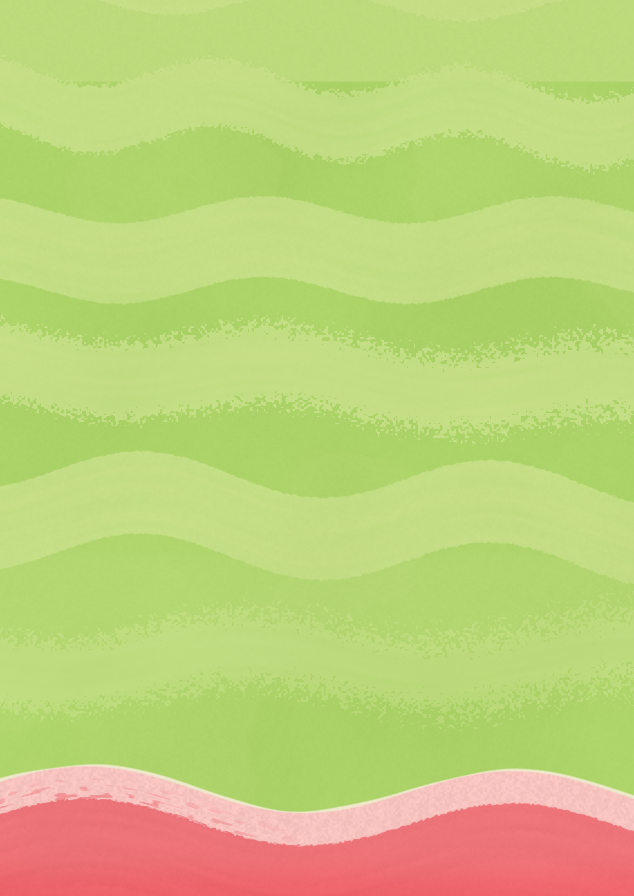
A Shadertoy shader for this background:

```glsl
// Watermelon-like paper: pale brushed waves on green above a pink rind and red flesh.
#define GROUND vec3(0.675, 0.828, 0.408)
#define WASH vec3(0.742, 0.855, 0.485)
#define BRUSH vec3(0.775, 0.873, 0.530)
#define PINK vec3(0.970, 0.765, 0.750)
#define FLESH vec3(0.930, 0.455, 0.475)
#define DEEP_FLESH vec3(0.935, 0.375, 0.400)
#define CREAM vec3(0.930, 0.910, 0.790)
#define GRAIN_CELLS 400.0
#define WASH_END 0.091
#define BAND_COUNT 6

const float TAU = 6.28318;

// Wave shape: level, slope, amplitude, crest position
const vec4 CURVE[BAND_COUNT] = vec4[](
    vec4(-0.104, 0.016, 0.016, 0.493),
    vec4(0.0755, 0.021, 0.017, 0.341),
    vec4(0.234, 0.000, 0.015, 0.415),
    vec4(0.365, 0.028, 0.013, 0.434),
    vec4(0.523, 0.018, 0.0234, 0.227),
    vec4(0.700, 0.000, 0.0156, 0.387));

// Brush style: period, thickness, edge roughness, opacity
const vec4 STYLE[BAND_COUNT] = vec4[](
    vec4(0.461, 0.100, 0.002, 0.95),
    vec4(0.391, 0.0755, 0.007, 0.90),
    vec4(0.456, 0.090, 0.001, 0.90),
    vec4(0.526, 0.085, 0.018, 0.95),
    vec4(0.550, 0.092, 0.001, 0.92),
    vec4(0.609, 0.078, 0.026, 0.65));

float hash(vec2 p) {
    return fract(sin(dot(p, vec2(12.9898, 78.233))) * 43758.5453);
}

float noise(vec2 p) {
    vec2 cell = floor(p), f = fract(p);
    f = f * f * (3.0 - 2.0 * f);
    return mix(mix(hash(cell), hash(cell + vec2(1, 0)), f.x),
               mix(hash(cell + vec2(0, 1)), hash(cell + vec2(1, 1)), f.x), f.y);
}

float fbm(vec2 p) {
    float sum = 0.0, weight = 0.5;
    for (int i = 0; i < 4; i++) {
        sum += weight * noise(p);
        p = p * 2.03 + 17.3;
        weight *= 0.5;
    }
    return sum;
}

float wave(float x, vec4 curve, float period) {
    return curve.x + curve.y * x - curve.z * cos(TAU * (x - curve.w) / period);
}

void mainImage(out vec4 fragColor, in vec2 fragCoord) {
    vec2 p = fragCoord / iResolution.xy;
    p.y = 1.0 - p.y; // depth below the top edge
    vec2 paper = vec2(p.x * iResolution.x / iResolution.y, p.y);
    float soft = 1.0 / iResolution.y;
    float grain = noise(paper * GRAIN_CELLS) - 0.5;
    float stain = fbm(paper * 6.0 + 3.0);

    // Watercolour ground with soft stains and drying edges
    vec3 color = GROUND + 0.05 * (stain - 0.47);
    float patchy = smoothstep(0.50, 0.54, fbm(paper * 5.0 + 21.0));
    color = mix(color, WASH, 0.16 * patchy);
    float paleRow = smoothstep(0.58, 0.64, p.y) * (1.0 - smoothstep(0.70, 0.80, p.y));
    color = mix(color, WASH, 0.45 * paleRow);
    color = mix(color, WASH, 1.0 - smoothstep(WASH_END - soft, WASH_END + soft, p.y));

    // Brushed waves, dry and speckled along their edges
    for (int i = 0; i < BAND_COUNT; i++) {
        vec4 style = STYLE[i];
        float depth = p.y - wave(p.x, CURVE[i], style.x);
        float inside = min(depth, style.y - depth);
        float rough = style.z * mix(0.6, 1.3, p.x);
        float cover = smoothstep(-soft, soft, inside + 2.0 * rough * grain);
        float streak = noise(vec2(p.x * 5.0 + float(i) * 9.0, depth * 160.0)) - 0.5;
        float opacity = style.w + 0.22 * streak - 4.0 * style.z * (0.5 + grain);
        vec3 tint = BRUSH + 0.03 * (stain - 0.47);
        color = mix(color, tint, cover * clamp(opacity, 0.0, 1.0));
    }

    // Pink rind with a broken cream crest
    float rind = p.y - wave(p.x, vec4(0.878, 0.008, 0.0247, 0.140), 0.672);
    float crestWidth = 0.004 * noise(vec2(p.x * 11.0, 4.0));
    color = mix(color, CREAM, smoothstep(-soft, soft, rind + crestWidth));
    vec3 pink = PINK + 0.045 * grain;
    float flecks = noise(vec2(paper.x * 75.0, rind * 330.0));
    float dry = smoothstep(0.005, 0.036, rind) * (1.0 - smoothstep(0.25, 0.55, p.x));
    pink = mix(pink, FLESH, 0.65 * smoothstep(0.62, 0.78, flecks) * dry);
    color = mix(color, pink, smoothstep(-soft, soft, rind - 0.001));

    // Red flesh, deeper toward the bottom and the left
    float flesh = rind - 0.037 + 0.003 * grain;
    float depthTint = smoothstep(0.93, 1.01, p.y + 0.03 * (stain - 0.5) - 0.015 * p.x);
    vec3 red = mix(FLESH, DEEP_FLESH, depthTint) + 0.03 * (stain - 0.47);
    red += 0.02 * (noise(vec2(p.x * 6.0, flesh * 150.0)) - 0.5);
    color = mix(color, red, smoothstep(-soft, soft, flesh));

    fragColor = vec4(clamp(color + 0.012 * grain, 0.0, 1.0), 1.0);
}
```
